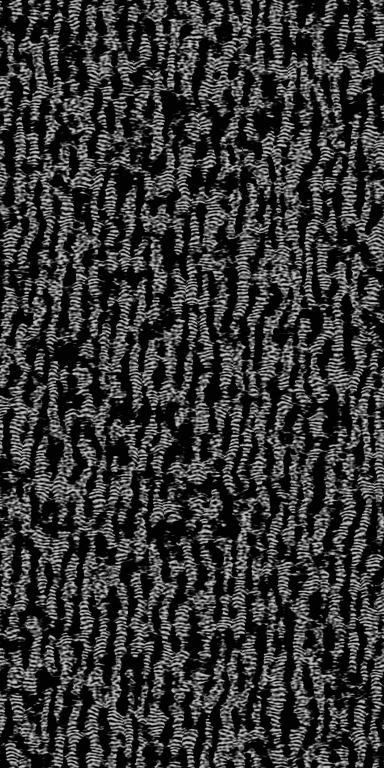
A Shadertoy shader for this texture:

```glsl
// Rough black relief of upright, slightly leaning ribbed lumps in grey.
// Warped columns are broken into ragged lumps by gradient noise, then cut by
// fine arched ridges and streaky grain; four samples per pixel smooth edges.
#define COLUMNS 23.0      // columns across the width
#define RIDGES 102.0      // fine ridges per canvas width
#define LEAN 0.07         // rightward slope of the columns
#define ARCH 2.2          // bend of the ridges over a column
#define MASK_LOW -0.13    // height where the relief leaves black
#define MASK_HIGH 0.09    // height where it is fully lit
#define RIDGE_DEPTH 0.48
#define GRAIN_DEPTH 1.1
#define BLACK 0.008
#define BRIGHT 0.75

const float TAU = 6.2831853;

float hash(ivec2 cell) {
    uint h = uint(cell.x) * 1597334677u ^ uint(cell.y) * 3812015801u;
    h = (h ^ (h >> 15)) * 2246822519u;
    h = (h ^ (h >> 13)) * 3266489917u;
    return float((h ^ (h >> 16)) >> 8) / 16777216.0;
}

float cornerSlope(ivec2 cell, vec2 offset) {
    float angle = TAU * hash(cell);
    return dot(vec2(cos(angle), sin(angle)), offset);
}

// Gradient noise, roughly -0.7 to 0.7
float gradientNoise(vec2 p) {
    vec2 base = floor(p), f = p - base;
    ivec2 c = ivec2(base);
    vec2 s = f * f * f * (f * (f * 6.0 - 15.0) + 10.0);
    float low = mix(cornerSlope(c, f),
                    cornerSlope(c + ivec2(1, 0), f - vec2(1, 0)), s.x);
    float high = mix(cornerSlope(c + ivec2(0, 1), f - vec2(0, 1)),
                     cornerSlope(c + ivec2(1, 1), f - vec2(1, 1)), s.x);
    return mix(low, high, s.y);
}

float reliefTone(vec2 p) {
    // Leaning, wandering columns of uneven width
    float sway = 0.03 * gradientNoise(p * vec2(6.0, 4.0) + 31.0)
               + 0.025 * gradientNoise(p * vec2(14.0, 11.0) + 57.0);
    float u = (p.x - LEAN * p.y + sway) * COLUMNS;
    float id = floor(u);
    float side = u - id - 0.5;
    float across = cos(TAU * side);

    // Lumps along each column, creases between them and ragged edges
    float lump = gradientNoise(vec2(id * 3.37, p.y * 14.0 + id * 0.61));
    float crease = gradientNoise(p * vec2(26.0, 20.0) + 11.0);
    float knob = gradientNoise(p * vec2(44.0, 58.0) + 71.0);
    float streak = gradientNoise(p * vec2(72.0, 140.0) + 83.0);
    float body = 0.24 * across + 0.65 * lump * (0.5 + 0.5 * across)
               + 0.7 * crease + 0.42 * knob + 0.38 * streak;
    float mask = smoothstep(MASK_LOW, MASK_HIGH, body);

    // Arched ridges, clear in some patches and crumbled in others
    float phase = p.y * RIDGES + ARCH * side * side + hash(ivec2(int(id), 9))
                + 1.2 * gradientNoise(p * vec2(28.0, 26.0) + 42.0);
    float clarity = smoothstep(-0.3, 0.2, gradientNoise(p * vec2(9.0, 7.0) + 5.0));
    float ridge = cos(TAU * phase) * mix(0.35, 1.0, clarity);
    float grain = gradientNoise(p * vec2(92.0, 160.0) + 19.0)
                * mix(1.3, 0.75, clarity);
    float light = 0.53 + RIDGE_DEPTH * ridge + GRAIN_DEPTH * grain;
    return mask * clamp(light, 0.0, 1.0);
}

void mainImage(out vec4 fragColor, in vec2 fragCoord) {
    float tone = 0.0;
    for (int i = 0; i < 4; i++) {
        vec2 shift = (vec2(i & 1, i >> 1) - 0.5) * 0.5;
        tone += 0.25 * reliefTone((fragCoord + shift) / iResolution.x);
    }
    fragColor = vec4(vec3(mix(BLACK, BRIGHT, tone)), 1.0);
}
```
